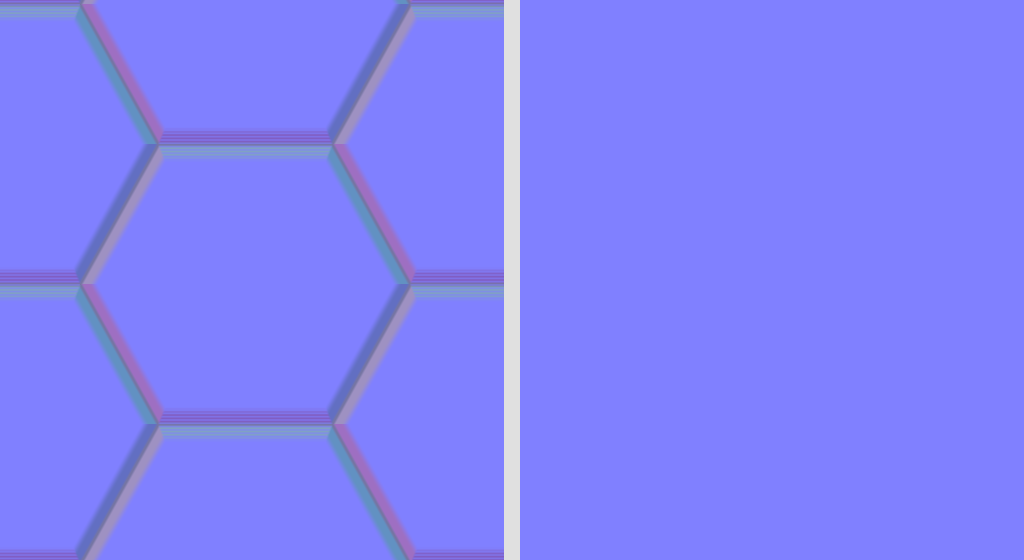
Left, the full canvas; right, a detail of the centre.
Give the GLSL for this texture map, as a WebGL 2 fragment shader.

```glsl
#version 300 es
precision highp float;
// Normal map of smooth hexagonal panels parted by soft V-shaped grooves.

uniform vec2 u_resolution;
out vec4 fragColor;

// Layout, in units of the canvas height
const vec2  TILE = vec2(0.8984375, 1.0);     // extent of the whole tile
const vec2  REPEATS = vec2(1.0, 2.0);        // cells across and down, two hexagons each
const vec2  HEX_CENTER = vec2(0.4375, 0.492);
const float HALF_EDGE = 0.155;               // half length of a level edge
const float LEVEL_WIDTH = 0.0315;            // half width of level grooves
const float SLANT_WIDTH = 0.0265;            // half width of slanted grooves
const float OUTER_SOFTNESS = 0.5;            // share of the half width that fades out
const float CREASE = 0.2;                    // share of the half width taken by the crease
const float MITRE_SOFTNESS = 0.1;

// Fine scan lines on the level grooves
const float STRIPE_COUNT = 170.0;
const float STRIPE_FLOOR = 0.4;

// Encoded normals
const vec3  FLAT_COLOR = vec3(0.502, 0.502, 1.0);
const float TILT = 0.135;
const float SLOPE_BLUE = 0.76;
const vec3  CREASE_COLOR = vec3(0.46, 0.46, 0.64);

// Offset to the nearest centre of a wrapped rectangular lattice
vec2 wrapCell(vec2 p, vec2 cell) {
    return p - cell * floor(p / cell + 0.5);
}

// Distance inward from the slanted edges of a hexagon
float slantDistance(vec2 p, float halfWidth, vec2 normal) {
    return dot(vec2(halfWidth, 0.0) - abs(p), normal);
}

void main() {
    vec2 uv = gl_FragCoord.xy / u_resolution;
    vec2 cell = TILE / REPEATS;
    float halfWidth = 0.5 * cell.x - HALF_EDGE;
    vec2 slantNormal = normalize(vec2(0.5 * cell.y, halfWidth - HALF_EDGE));

    // Find the owning hexagon in two interleaved lattices
    vec2 offset = uv * TILE - HEX_CENTER;
    vec2 p = wrapCell(offset, cell);
    if (slantDistance(p, halfWidth, slantNormal) < 0.0) {
        p = wrapCell(offset + 0.5 * cell, cell);
    }

    // Distances to both kinds of edge, in groove half widths
    float level = (0.5 * cell.y - abs(p.y)) / LEVEL_WIDTH;
    float slant = abs(slantDistance(p, halfWidth, slantNormal)) / SLANT_WIDTH;
    float isLevel = smoothstep(-MITRE_SOFTNESS, MITRE_SOFTNESS, slant - level);
    float d = min(level, slant);

    // Groove facet, tilted by the outward direction of its edge
    vec2 side = vec2(p.x < 0.0 ? -1.0 : 1.0, p.y < 0.0 ? -1.0 : 1.0);
    vec2 outward = side * mix(slantNormal, vec2(0.0, 1.0), isLevel);
    vec3 slope = vec3(FLAT_COLOR.xy + TILT * outward * vec2(-1.0, 1.0), SLOPE_BLUE);
    vec3 groove = mix(CREASE_COLOR, slope, smoothstep(0.0, CREASE, d));

    // Scan lines fade to their mean when too fine to resolve
    float resolved = 1.0 - smoothstep(0.35, 0.5, STRIPE_COUNT / u_resolution.y);
    float wave = 0.5 + 0.5 * resolved * cos(6.283185 * STRIPE_COUNT * uv.y);
    float stripe = mix(1.0, mix(STRIPE_FLOOR, 1.0, wave), isLevel);

    float coverage = 1.0 - smoothstep(1.0 - OUTER_SOFTNESS, 1.05, d);
    fragColor = vec4(mix(FLAT_COLOR, groove, coverage * stripe), 1.0);
}
```
